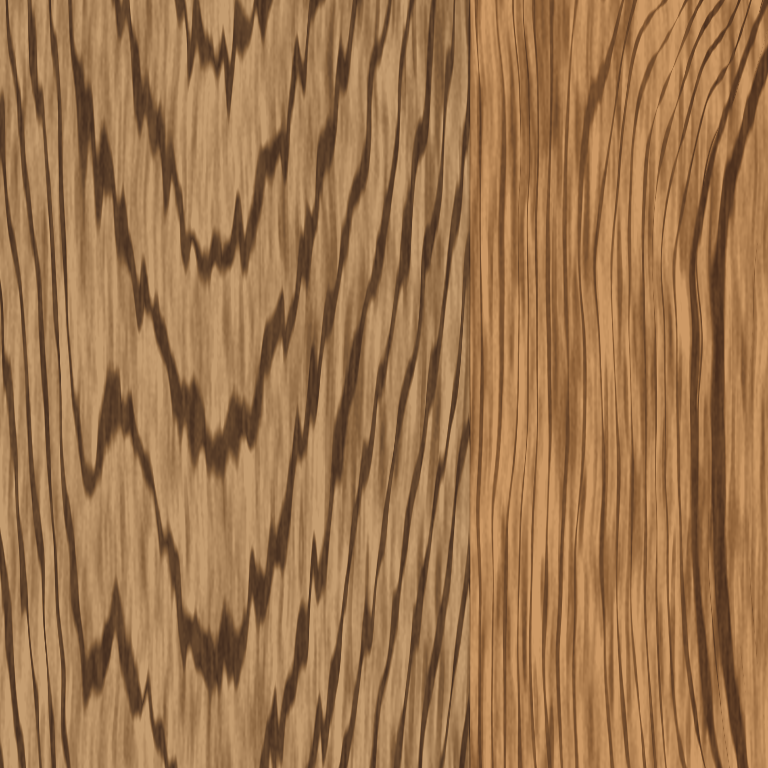
A Shadertoy shader for this texture:

```glsl
// Two oiled oak boards: cathedral grain on the left, straight grain on the right.

const float SEAM = 0.612;           // board joint
const float HEART_X = 0.287;        // axis of the cathedral arches
const float RING_SPACING = 0.25;    // height between arches
const float ARCH_SLOPE = 1.4;
const float ARCH_CURVE = 13.5;
const float SHOULDER_X = 0.10;      // side valley left of the arches
const float LINE_DENSITY = 54.0;    // straight grain lines per canvas
const float SWEEP_X = 0.937;        // broad curved band on the right board
const float BASE_TONE = 0.705;
const float BAND_TONE = 0.305;
const float FIBER_CONTRAST = 0.30;
const float PORE_DEPTH = 0.17;
const vec3 DARK = vec3(0.28, 0.185, 0.122);
const vec3 MID = vec3(0.54, 0.385, 0.235);
const vec3 LIGHT = vec3(0.78, 0.61, 0.425);
const vec3 LEFT_TINT = vec3(0.985, 1.0, 1.02);
const vec3 RIGHT_TINT = vec3(1.03, 0.985, 0.93);

float hash(vec2 p) {
    vec3 q = fract(vec3(p.xyx) * 0.1031);
    q += dot(q, q.yzx + 33.33);
    return fract((q.x + q.y) * q.z);
}

float column(float id, float y) {
    y += 37.0 * hash(vec2(id, 7.0));
    float k = floor(y);
    return mix(hash(vec2(id, k)), hash(vec2(id, k + 1.0)), smoothstep(0.0, 1.0, y - k));
}

// Noise whose columns are shifted at random, so that no rows line up.
float strands(vec2 p) {
    float id = floor(p.x);
    return mix(column(id, p.y), column(id + 1.0, p.y), smoothstep(0.0, 1.0, p.x - id));
}

// Soft profile of a ring, peaking at the middle of each cycle.
float ringProfile(float phase, float halfWidth) {
    return max(1.0 - abs(fract(phase) - 0.5) / halfWidth, -0.3);
}

// Nested V-shaped arches with a side valley; y runs downward.
float cathedralBands(vec2 p, float ragged) {
    float d = sqrt(pow(p.x - HEART_X, 2.0) + 0.0002) - 0.014;
    float rise = ARCH_SLOPE * d + ARCH_CURVE * d * d;
    float valley = (p.x - SHOULDER_X) / 0.04;
    rise -= mix(0.12, 0.34, smoothstep(0.1, 0.6, p.y)) * exp(-valley * valley);
    float height = p.y + rise + 0.09 * (ragged - 0.5);
    height += 0.07 * (strands(p * vec2(9.0, 3.0) + 61.0) - 0.5);
    return ringProfile(height / RING_SPACING + 0.06, 0.24);
}

// Dense upright lines, ending in broad bands that bend to the right.
float straightBands(vec2 p, float ragged) {
    float top = max(0.4 - p.y, 0.0);
    float bottom = max(p.y - 0.6, 0.0);
    float bend = 0.6 * top * top + 0.2 * bottom * bottom;
    float u = p.x - bend * smoothstep(0.68, 0.94, p.x);
    float phase = u * LINE_DENSITY + 1.3 * strands(p * vec2(24.0, 3.0) + 19.0);
    float lines = ringProfile(phase, 0.25) - 0.15;
    lines -= 0.6 * smoothstep(0.87, 0.96, u);
    float wide = (u - SWEEP_X + 0.004 * (ragged - 0.5)) / 0.010;
    float narrow = (u - SWEEP_X + 0.032) / 0.006;
    return max(lines, max(1.1 * exp(-wide * wide), 0.8 * exp(-narrow * narrow)));
}

void mainImage(out vec4 fragColor, in vec2 fragCoord) {
    vec2 uv = fragCoord / iResolution.xy;
    vec2 p = vec2(uv.x, 1.0 - uv.y);
    float pixel = 1.0 / iResolution.x;
    float right = smoothstep(-pixel, pixel, p.x - SEAM);

    // Gentle wander of the grain
    vec2 g = p;
    g.x += 0.012 * (strands(p * vec2(5.0, 4.0) + 3.0) - 0.5);
    g.x += 0.005 * (strands(p * vec2(22.0, 11.0) + 41.0) - 0.5);
    g.x += 0.02 * p.y * smoothstep(0.32, 0.5, p.x) * (1.0 - right);

    // Fibers and pores
    float coarse = strands(g * vec2(165.0, 9.0));
    float fine = strands(g * vec2(320.0, 24.0) + 90.0);
    float fiber = 0.6 * coarse + 0.4 * fine;
    float pore = smoothstep(0.52, 0.85, strands(g * vec2(140.0, 8.0) + 230.0));
    float straight = smoothstep(0.3, 0.5, p.x) * (1.0 - 0.5 * smoothstep(0.9, 0.97, p.x));

    // Growth rings, broken up along the fibers
    float ragged = strands(g * vec2(110.0, 5.0) + 150.0);
    float rings = mix(cathedralBands(g, ragged), straightBands(g, ragged), right);
    float breaks = 0.5 * strands(g * vec2(75.0, 7.0) + 310.0) + 0.5 * fiber - 0.5;
    float band = smoothstep(0.28, 0.72, rings + 0.9 * breaks);
    float sweep = smoothstep(0.88, 0.92, p.x);
    band *= mix(0.92, mix(0.68, 0.92, sweep), right);

    // Tone
    float tone = BASE_TONE - FIBER_CONTRAST * (fiber - 0.5);
    tone -= PORE_DEPTH * mix(0.55, 1.0, straight) * pore;
    tone += 0.06 * (strands(p * vec2(7.0, 3.0) + 77.0) - 0.5);
    tone = mix(tone, BAND_TONE + 0.16 * (fine - 0.4), band);
    tone += 0.05 * (strands(p * vec2(400.0, 160.0)) - 0.5);
    tone -= 0.08 * (1.0 - smoothstep(0.0005, 0.002, abs(p.x - SEAM)));

    // Color
    vec3 color = mix(DARK, MID, clamp((tone - DARK.r) / (MID.r - DARK.r), 0.0, 1.0));
    color = mix(color, LIGHT, clamp((tone - MID.r) / (LIGHT.r - MID.r), 0.0, 1.0));
    fragColor = vec4(color * mix(LEFT_TINT, RIGHT_TINT, right), 1.0);
}
```
